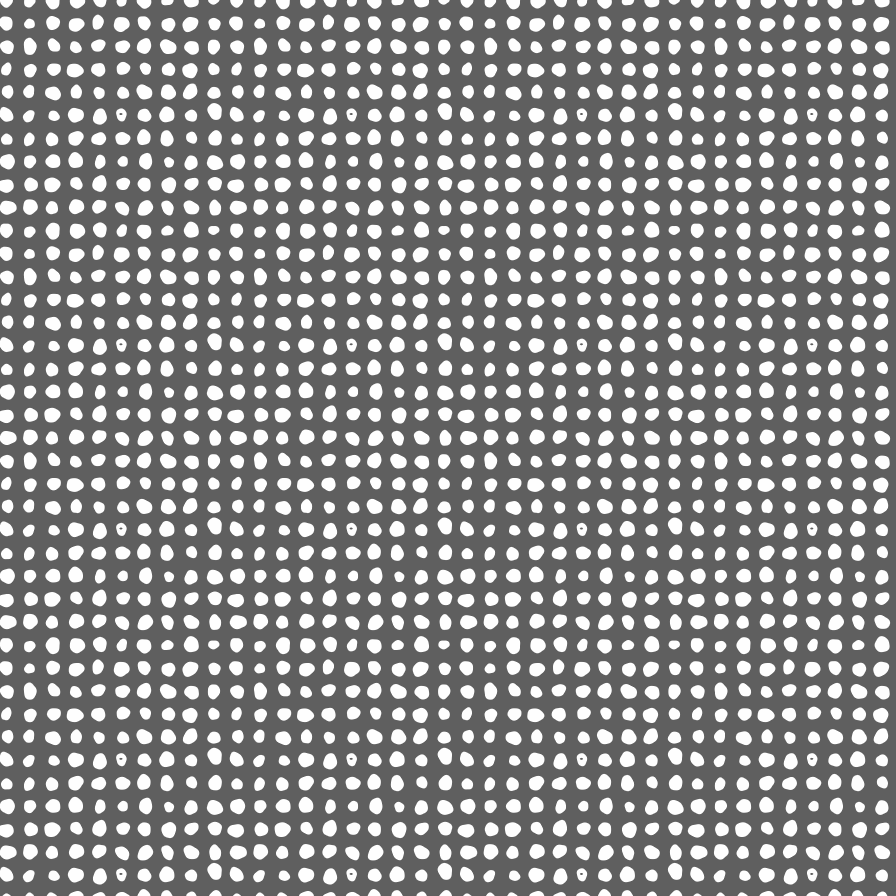
Reproduce this pattern procedurally as a Shadertoy shader.

```glsl
// Rows of hand-painted white dots on dark grey, in a tile of ten by ten dots.
// Each dot is an ellipse whose outline is bent by layered sines; a hash of its
// place in the tile sets size, tilt and offset. Two seams shift the tile rows.

const vec3  GROUND = vec3(0.373);
const vec3  PAINT  = vec3(0.995);
const float PITCH  = 0.0257;            // dot spacing, in canvas heights
const vec2  FIRST_DOT = vec2(0.30, 0.02); // top left dot, in pitches
const float TILE   = 10.0;              // dots per repeat, both ways
const vec2  SEAM_ROWS = vec2(20.0, 38.0); // rows where the tile jumps
const vec2  SEAM_SKIP = vec2(2.0, 5.0);   // tile rows left out at each seam
const float RADIUS_MIN = 0.195;
const float RADIUS_MAX = 0.335;
const float JITTER = 0.055;
const float STRETCH = 0.13;
const float TILT = 0.75;
const float WOBBLE = 0.045;
const vec2  RAISED_DOT = vec2(9.0, 5.0);  // large dot that sits high
const float RAISED_RADIUS = 0.335;
const float RAISED_LIFT = 0.22;
const vec2  PINHOLE_DOT = vec2(5.0, 5.0); // small dot with a bare speck
const float PINHOLE_DOT_RADIUS = 0.25;
const float PINHOLE_RADIUS = 0.05;
const float TAU = 6.2831853;

// Four random values per dot
vec4 hash4(vec2 p) {
    vec4 h = fract(vec4(p.xyxy) * vec4(0.1031, 0.1030, 0.0973, 0.1099));
    h += dot(h, h.wzxy + 33.33);
    return fract((h.xxyz + h.yzzw) * h.zywx);
}

bool sameDot(vec2 a, vec2 b) {
    return all(lessThan(abs(a - b), vec2(0.5)));
}

// Place in the tile of the dot at a given column and row
vec2 tilePlace(vec2 cell) {
    float skipped = dot(step(SEAM_ROWS - 0.5, vec2(cell.y)), SEAM_SKIP);
    return mod(cell + vec2(0.0, skipped), TILE);
}

// Signed distance to one painted dot, p measured from its grid point
float paintedDot(vec2 p, vec2 place) {
    vec4 shapeRand = hash4(place + 17.0);
    vec4 placeRand = hash4(place * 1.7 + 61.0);
    float radius = mix(RADIUS_MIN, RADIUS_MAX, sqrt(shapeRand.x));
    bool pinholed = sameDot(place, PINHOLE_DOT);

    p -= (placeRand.xy * 2.0 - 1.0) * JITTER;
    if (sameDot(place, RAISED_DOT)) {
        radius = RAISED_RADIUS;
        p.y += RAISED_LIFT;
    }
    if (pinholed) radius = PINHOLE_DOT_RADIUS;

    // Tilted ellipse, more often tall than wide
    float tilt = (shapeRand.y * 2.0 - 1.0) * TILT;
    float stretch = 1.03 + (shapeRand.z * 2.0 - 1.0) * STRETCH;
    vec2 q = mat2(cos(tilt), sin(tilt), -sin(tilt), cos(tilt)) * p;
    q *= vec2(stretch, 1.0 / stretch);

    // Uneven brush outline
    float angle = atan(q.y, q.x + 1e-5);
    float bend = sin(2.0 * angle + TAU * placeRand.z)
               + sin(3.0 * angle + TAU * placeRand.w)
               + 0.5 * sin(5.0 * angle + TAU * shapeRand.w);
    float dist = length(q) - radius * (1.0 + WOBBLE * bend);

    if (pinholed) {
        vec2 speck = (p + vec2(0.02, 0.03)) * vec2(0.8, 1.2);
        dist = max(dist, PINHOLE_RADIUS - length(speck));
    }
    return dist;
}

void mainImage(out vec4 fragColor, in vec2 fragCoord) {
    // Grid counted from the top left corner, rows running down
    vec2 canvas = vec2(fragCoord.x, iResolution.y - fragCoord.y) / iResolution.y;
    vec2 grid = canvas / PITCH - FIRST_DOT;
    vec2 nearest = floor(grid + 0.5);
    float pixel = 1.0 / (iResolution.y * PITCH);

    // Nearest dot, with neighbours since dots may leave their cells
    float dist = 1.0;
    for (int y = -1; y <= 1; y++) {
        for (int x = -1; x <= 1; x++) {
            vec2 cell = nearest + vec2(x, y);
            dist = min(dist, paintedDot(grid - cell, tilePlace(cell)));
        }
    }

    float cover = clamp(0.5 - dist / pixel, 0.0, 1.0);
    fragColor = vec4(mix(GROUND, PAINT, cover), 1.0);
}
```
